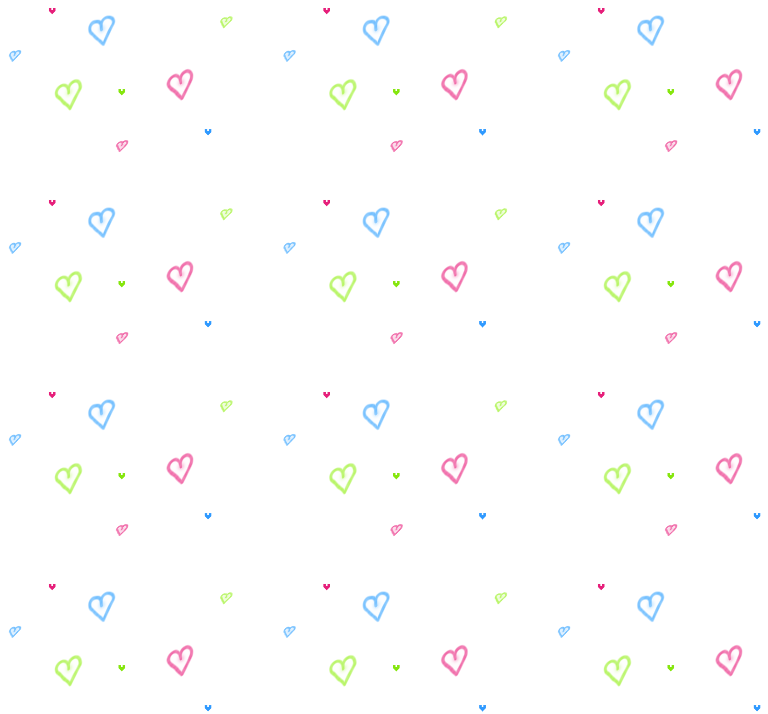
This pattern is drawn by a WebGL 1 fragment shader. Its source:

```glsl
precision highp float;

uniform vec2 u_resolution;

const float CANVAS_WIDTH = 512.0;
const vec2 TILE = vec2(183.0, 128.0);

const vec3 BLUE = vec3(0.45, 0.75, 1.0);
const vec3 GREEN = vec3(0.72, 0.96, 0.40);
const vec3 PINK = vec3(0.94, 0.40, 0.65);
const vec3 DEEP_BLUE = vec3(0.18, 0.60, 1.0);
const vec3 DEEP_GREEN = vec3(0.52, 0.90, 0.05);
const vec3 DEEP_PINK = vec3(0.90, 0.12, 0.48);

float segmentDistance(vec2 p, vec2 a, vec2 b) {
  vec2 ab = b - a;
  return length(p - a - ab * clamp(dot(p - a, ab) / dot(ab, ab), 0.0, 1.0));
}

// Layered sines, roughly -1 to 1
float wobble(vec2 p, float seed) {
  return 0.6 * sin(p.x * 2.3 + p.y * 1.7 + seed)
       + 0.4 * sin(p.x * 4.1 - p.y * 5.3 + seed * 2.7);
}

// Signed distance to a unit heart outline: lobe arc, side and notch
float heartDistance(vec2 p) {
  p.x = abs(p.x);
  const vec2 lobe = vec2(0.48, 0.45);
  const float radius = 0.47;
  const vec2 side = vec2(0.86, 0.174);
  const vec2 tip = vec2(0.0, -1.0);
  vec2 q = p - lobe;
  float r = length(q);
  float d = min(segmentDistance(p, tip, side),
                segmentDistance(p, vec2(0.01, 0.45), vec2(0.0, 0.17)));
  if (dot(q, vec2(0.309, 0.951)) > -0.309 * r) d = min(d, abs(r - radius));
  bool belowLobes = p.y < 0.3 && p.x * (side.y - tip.y) < (p.y - tip.y) * side.x;
  return (r < radius || belowLobes) ? -d : d;
}

// Crayon heart: skew.x leans it sideways, skew.y lifts its right lobe
vec3 crayonHeart(vec3 paper, vec2 p, float size, vec2 skew, float halfWidth,
                 float fill, vec3 ink, float seed, float pixel) {
  p /= size;
  p.x -= skew.x * p.y;
  p.y -= skew.y * p.x;
  p += 0.035 * vec2(wobble(p, seed), wobble(p.yx, seed + 2.0));
  float d = heartDistance(p) * size;
  float soft = max(0.65 * pixel, halfWidth * 0.65);
  float width = halfWidth * (1.0 + 0.12 * wobble(p * 1.5, seed));
  float stroke = 1.0 - smoothstep(width - soft, width + soft, abs(d));
  stroke *= 0.90 + 0.10 * wobble(p * 3.0, seed + 4.0);

  // Pale interior and a smudge below the notch
  float inside = 1.0 - smoothstep(-soft, soft, d);
  float smudge = 0.35 * exp(-14.0 * dot(p - vec2(0.04, 0.2), p - vec2(0.04, 0.2)));
  float tint = inside * (fill + smudge + 0.12 * exp(d / halfWidth));
  return mix(paper, ink, clamp(max(stroke, tint), 0.0, 1.0));
}

vec3 largeHeart(vec3 paper, vec2 p, vec3 ink, float seed, float pixel) {
  return crayonHeart(paper, p, 8.5, vec2(-0.1, 0.36), 1.05, 0.0, ink, seed, pixel);
}

vec3 smallHeart(vec3 paper, vec2 p, vec3 ink, float seed, float pixel) {
  return crayonHeart(paper, p, 3.3, vec2(0.32, 0.18), 0.6, 0.2, ink, seed, pixel);
}

// Tiny solid heart with straight edges and a square notch
vec3 tinyHeart(vec3 paper, vec2 p, vec3 ink, float pixel) {
  float x = abs(p.x);
  float body = max(max(x - 2.2, p.y - 1.9), (x - p.y - 2.3) * 0.707);
  float notch = max(x - 0.55, 0.6 - p.y);
  float d = max(body, -notch);
  return mix(paper, ink, 1.0 - smoothstep(-0.5 * pixel, 0.5 * pixel, d));
}

// Offset from a spot measured down from the tile's top left, y upward
vec2 offsetFrom(vec2 p, vec2 spot) {
  return vec2(p.x - spot.x, spot.y - p.y);
}

void main() {
  float pixel = CANVAS_WIDTH / u_resolution.x;
  vec2 fromTop = vec2(gl_FragCoord.x, u_resolution.y - gl_FragCoord.y) * pixel;
  vec2 p = mod(fromTop, TILE);
  vec3 color = vec3(1.0);

  color = largeHeart(color, offsetFrom(p, vec2(68.0, 21.0)), BLUE, 1.0, pixel);
  color = largeHeart(color, offsetFrom(p, vec2(46.0, 63.5)), GREEN, 2.6, pixel);
  color = largeHeart(color, offsetFrom(p, vec2(120.5, 57.0)), PINK, 4.3, pixel);

  color = smallHeart(color, offsetFrom(p, vec2(9.5, 37.3)), BLUE, 0.7, pixel);
  color = smallHeart(color, offsetFrom(p, vec2(150.5, 14.8)), GREEN, 3.1, pixel);
  color = smallHeart(color, offsetFrom(p, vec2(81.0, 97.4)), PINK, 5.2, pixel);

  color = tinyHeart(color, offsetFrom(p, vec2(34.8, 7.2)), DEEP_PINK, pixel);
  color = tinyHeart(color, offsetFrom(p, vec2(81.2, 61.3)), DEEP_GREEN, pixel);
  color = tinyHeart(color, offsetFrom(p, vec2(138.7, 88.0)), DEEP_BLUE, pixel);

  gl_FragColor = vec4(color, 1.0);
}
```
